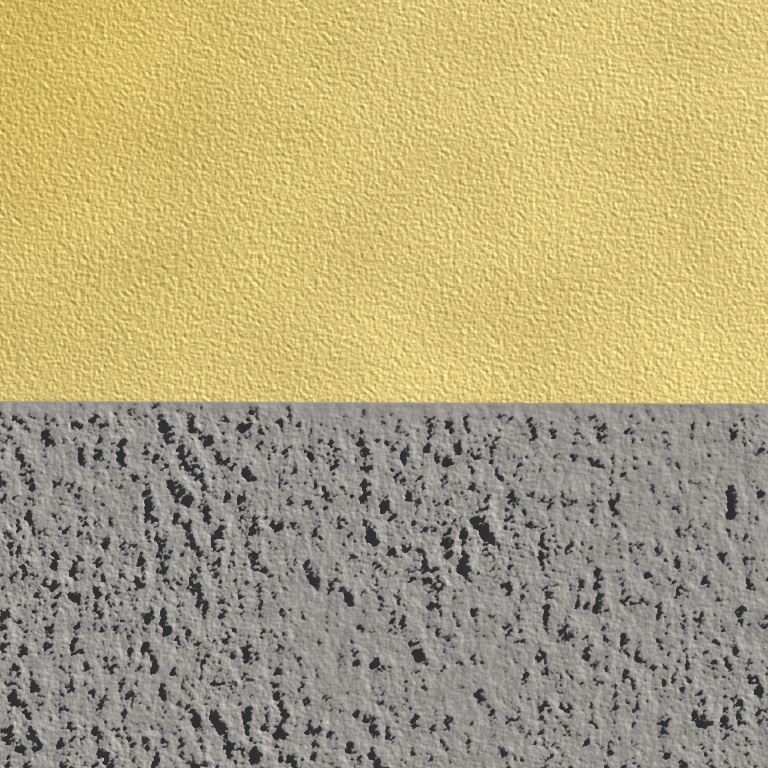
This texture is drawn by a WebGL 2 fragment shader. Its source:

```glsl
#version 300 es
precision highp float;

uniform vec2 u_resolution;
out vec4 fragColor;

const vec2 SUN = vec2(0.78, 0.62);

vec2 hashGradient(vec2 cell) {
    vec2 k = vec2(dot(cell, vec2(127.1, 311.7)), dot(cell, vec2(269.5, 183.3)));
    return 2.0 * fract(sin(k) * 43758.5) - 1.0;
}

float gradientNoise(vec2 p) {
    vec2 i = floor(p), f = fract(p);
    vec2 u = f * f * f * (f * (f * 6.0 - 15.0) + 10.0);
    float a = dot(hashGradient(i), f);
    float b = dot(hashGradient(i + vec2(1, 0)), f - vec2(1, 0));
    float c = dot(hashGradient(i + vec2(0, 1)), f - vec2(0, 1));
    float d = dot(hashGradient(i + 1.0), f - 1.0);
    return mix(mix(a, b, u.x), mix(c, d, u.x), u.y);
}

float fbm(vec2 p) {
    float sum = 0.0, amp = 1.0;
    for (int i = 0; i < 4; i++) {
        sum += amp * gradientNoise(p);
        p = mat2(1.6, 1.2, -1.2, 1.6) * p + 7.3;
        amp *= 0.5;
    }
    return sum;
}

// Fine, even grain of the painted plaster
float grainHeight(vec2 p) {
    return gradientNoise(p * 165.0) + 0.6 * gradientNoise(p * 260.0 + 31.0)
         + 0.5 * gradientNoise(p * 85.0 + 11.0);
}

// Coarse render: upright clumps covered with smaller crumbs
float renderHeight(vec2 p) {
    vec2 q = p * vec2(1.0, 0.68);
    q += 0.006 * vec2(gradientNoise(p * 24.0), gradientNoise(p * 24.0 + 50.0));
    float clumps = gradientNoise(q * 46.0) + 0.65 * gradientNoise(q * 92.0 + 17.0);
    return clumps + 0.42 * gradientNoise(p * 150.0 + 5.0)
         + 0.25 * gradientNoise(p * 250.0 + 23.0);
}

vec3 yellowPlaster(vec2 p) {
    float relief = grainHeight(p) - grainHeight(p + SUN * 0.0022);
    float patches = fbm(p * vec2(5.0, 7.0));
    float tone = 0.74 + 0.62 * relief + 0.10 * patches + 0.08 * (p.x - 0.5);
    // Faint upright seam
    float seamX = 0.823 + 0.004 * gradientNoise(vec2(p.y * 9.0, 3.0));
    tone -= 0.05 * exp(-pow((p.x - seamX) / 0.004, 2.0)) * smoothstep(0.95, 0.7, p.y);

    vec3 color = mix(vec3(0.50, 0.41, 0.16), vec3(0.97, 0.89, 0.59), clamp(tone, 0.0, 1.1));
    float warmth = smoothstep(0.55, 0.0, p.x) * smoothstep(0.4, 1.0, p.y);
    return color * mix(vec3(1.0), vec3(0.98, 0.95, 0.84), warmth);
}

vec3 greyRender(vec2 p, float depth) {
    float rough = 0.95 + 0.55 * fbm(p * vec2(6.0, 5.0) + 40.0) + 0.3 * (0.45 - p.x);
    rough = clamp(rough, 0.45, 1.4) * mix(0.45, 1.0, smoothstep(0.0, 0.03, depth));
    float height = renderHeight(p);

    // Short march toward the sun for cast shadows
    float cover = -1.0;
    for (int i = 1; i <= 6; i++) {
        float reach = float(i) * 0.0026;
        float blocker = renderHeight(p + SUN * reach);
        cover = max(cover, (blocker - height) * rough - reach * 24.0);
    }
    float shadow = smoothstep(0.08, 0.27, cover);

    float relief = (height - renderHeight(p + SUN * 0.0025)) * rough;
    float tone = 0.60 + 0.60 * relief + 0.08 * height;
    tone = mix(tone, 0.09 + 0.04 * height, shadow);

    vec3 color = mix(vec3(0.13, 0.13, 0.145), vec3(0.88, 0.86, 0.82), clamp(tone, 0.0, 1.0));
    // Pale lip where the two coats meet
    return mix(color, vec3(0.66, 0.62, 0.55), 0.6 * smoothstep(0.004, 0.0, depth));
}

void main() {
    vec2 p = gl_FragCoord.xy / u_resolution;
    float edge = 0.478 - 0.0035 * p.x + 0.0012 * gradientNoise(vec2(p.x * 60.0, 2.0));
    float depth = edge - p.y;
    float blur = 1.0 / u_resolution.y;

    vec3 color = mix(yellowPlaster(p), greyRender(p, depth), smoothstep(-blur, blur, depth));
    fragColor = vec4(color, 1.0);
}
```
